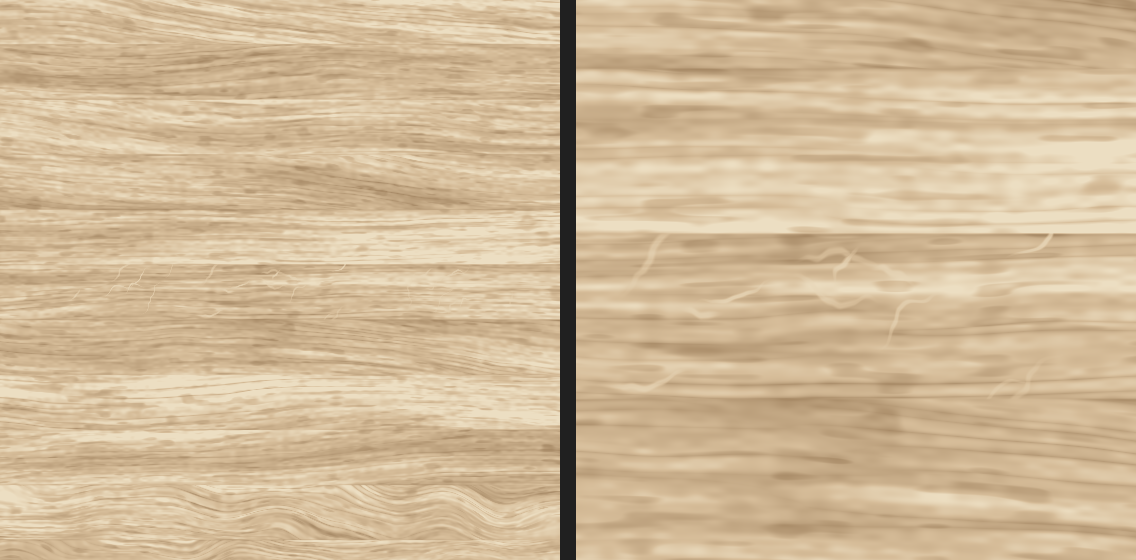
Left, the full canvas; right, a detail of the centre.
A WebGL 1 fragment shader for this texture:

```glsl
precision highp float;

uniform vec2 u_resolution;

#define PLANK_HEIGHT 0.0983
#define PLANK_OFFSET 0.036
#define RAY_PLANK 4.0
#define RAY_COUNT 30
#define BASE_TONE 0.83
#define RING_DEPTH 0.55
#define PORE_DEPTH 0.35
#define SEAM_DEPTH 0.28
#define DARK_OAK vec3(0.72, 0.61, 0.47)
#define MID_OAK vec3(0.84, 0.74, 0.60)
#define LIGHT_OAK vec3(0.90, 0.83, 0.71)

float hash(vec2 p) {
  vec3 q = fract(vec3(p.xyx) * 0.1031);
  q += dot(q, q.yzx + 33.33);
  return fract((q.x + q.y) * q.z);
}

// Smooth value noise in -1..1
float noise(vec2 p) {
  vec2 i = floor(p), f = fract(p);
  f = f * f * (3.0 - 2.0 * f);
  float low = mix(hash(i), hash(i + vec2(1.0, 0.0)), f.x);
  float high = mix(hash(i + vec2(0.0, 1.0)), hash(i + 1.0), f.x);
  return 2.0 * mix(low, high, f.y) - 1.0;
}

// Height across the fibres, bent differently in every plank
float fibreHeight(vec2 p, float plank) {
  float seed = plank * 17.3 + 60.0;
  float slope = 0.2 * (hash(vec2(seed, 4.7)) - 0.5);
  float bend = slope * (p.x - 0.5) + 0.028 * noise(vec2(p.x * 2.2 + seed, seed));
  float warp = 0.014 * noise(vec2(p.x * 3.0 + seed, p.y * 9.0))
             + 0.002 * noise(vec2(p.x * 16.0 + seed, p.y * 40.0));
  float swirl = 0.026 * step(plank, 0.5) * noise(vec2(p.x * 10.0 + seed, p.y * 13.0));
  return p.y + bend + warp + swirl + 2.0;
}

// Pale, tapered strokes that cross the grain
float rays(vec2 p) {
  float cover = 0.0;
  float base = PLANK_OFFSET + RAY_PLANK * PLANK_HEIGHT;
  for (int k = 0; k < RAY_COUNT; k++) {
    float id = float(k) + 1.0;
    vec2 center = vec2(0.12 + 0.9 * hash(vec2(id, 3.1)),
                       base + PLANK_HEIGHT * hash(vec2(id, 8.2)));
    float angle = mix(-0.25, 1.1, hash(vec2(id, 15.4)));
    float halfLength = mix(0.014, 0.045, hash(vec2(id, 21.6)));
    vec2 q = p - center;
    q = vec2(cos(angle) * q.x + sin(angle) * q.y, cos(angle) * q.y - sin(angle) * q.x);
    q.y += 0.009 * noise(vec2(q.x * 42.0 + id * 7.0, id))
         + 0.002 * noise(vec2(q.x * 150.0 + id * 3.0, id));
    float taper = 1.0 - smoothstep(0.2, 1.0, abs(q.x) / halfLength);
    float width = mix(0.0012, 0.0026, hash(vec2(id, 30.5))) * (0.4 + 0.6 * taper);
    float stroke = 1.0 - smoothstep(width * 0.3, width * 1.3, abs(q.y));
    cover = max(cover, stroke * taper * mix(0.35, 0.9, hash(vec2(id, 37.9))));
  }
  return cover;
}

// Pale and dark planks alternate
float plankTone(float plank) {
  float parity = 2.0 * mod(plank, 2.0) - 1.0;
  float side = plank > RAY_PLANK ? parity : -parity;
  if (plank == RAY_PLANK) side = -0.8;
  return 0.085 * side + 0.08 * (hash(vec2(plank + 40.0, 9.3)) - 0.5);
}

float woodTone(vec2 p, float plank) {
  float v = fibreHeight(p, plank);
  float x = p.x + plank * 13.7 + 50.0;

  // Wide bands and narrower streaks
  float tone = BASE_TONE + plankTone(plank);
  tone += 0.30 * noise(vec2(x * 1.3, v * 22.0));
  tone += 0.28 * noise(vec2(x * 2.5, v * 62.0));

  // Thin dark growth lines, strong in some zones
  float ring = pow(1.0 - abs(noise(vec2(x * 3.5, v * 140.0))), 3.0);
  float zone = 0.65 + 0.6 * noise(vec2(x * 2.8, v * 16.0 + 7.0));
  tone -= RING_DEPTH * ring * zone;

  // Fibres, short pores and fine speckle
  tone += 0.22 * noise(vec2(x * 14.0, v * 230.0));
  tone -= PORE_DEPTH * smoothstep(0.3, 0.8, noise(vec2(x * 34.0, v * 200.0)));
  tone += 0.15 * noise(vec2(x * 95.0, v * 250.0));

  if (plank == RAY_PLANK) tone = mix(tone, 1.02, rays(p));
  return tone;
}

vec3 oakColor(float tone) {
  float t = clamp(tone, -0.35, 1.15);
  float knee = 0.667;
  return t < knee ? mix(DARK_OAK, MID_OAK, t / knee)
                  : mix(MID_OAK, LIGHT_OAK, (t - knee) / (1.0 - knee));
}

void main() {
  vec2 p = gl_FragCoord.xy / u_resolution.y;
  float row = (p.y - PLANK_OFFSET) / PLANK_HEIGHT;
  float plank = floor(row + 0.5);
  float fromSeam = (row - plank) * PLANK_HEIGHT;

  // Blend the planks on both sides of the nearest seam
  float soft = max(0.0008, 0.75 / u_resolution.y);
  float above = smoothstep(-soft, soft, fromSeam);
  float tone = mix(woodTone(p, plank - 1.0), woodTone(p, plank), above);

  // Faint, broken seam line
  float seam = 1.0 - smoothstep(0.0, 0.0026, abs(fromSeam));
  tone -= SEAM_DEPTH * seam * (0.6 + 0.6 * noise(vec2(p.x * 9.0, plank * 5.0 + 80.0)));

  gl_FragColor = vec4(oakColor(tone), 1.0);
}
```
